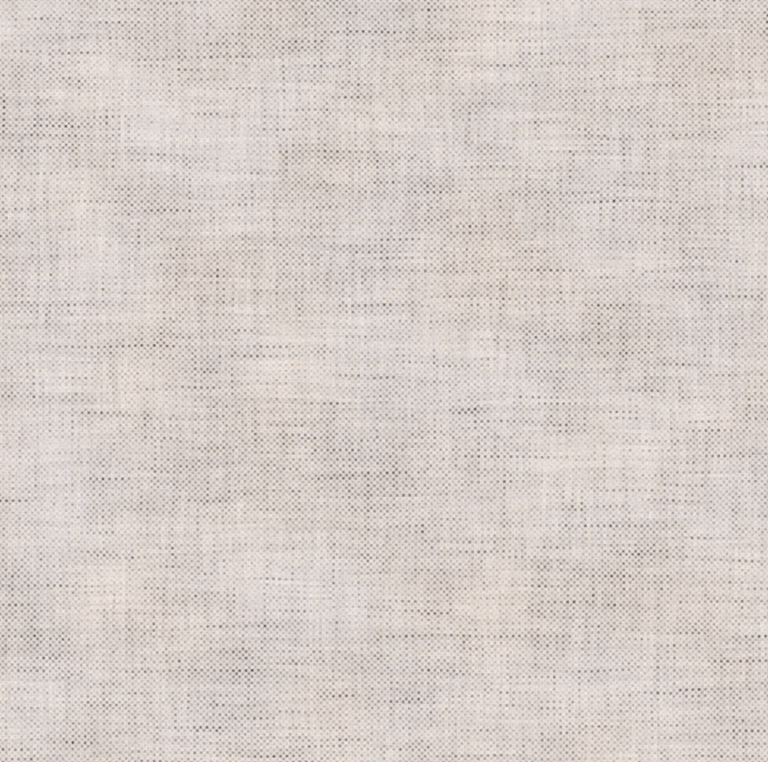
This texture is drawn by a WebGL 1 fragment shader. Its source:

```glsl
precision highp float;

uniform vec2 u_resolution;

const float PI = 3.14159265;
const float THREADS = 242.0;
const vec3 LINEN = vec3(0.897, 0.860, 0.839);
const vec3 WARM_SHIFT = vec3(0.012, 0.002, -0.014);

float hash(vec2 p) {
  vec3 q = fract(vec3(p.xyx) * 0.1031);
  q += dot(q, q.yzx + 33.33);
  return fract((q.x + q.y) * q.z);
}

vec2 gradient(vec2 corner) {
  float angle = 2.0 * PI * hash(corner);
  return vec2(cos(angle), sin(angle));
}

// Gradient noise, roughly -0.7 to 0.7
float noise(vec2 p) {
  vec2 i = floor(p);
  vec2 f = p - i;
  vec2 s = f * f * f * (f * (f * 6.0 - 15.0) + 10.0);
  vec2 e = vec2(1.0, 0.0);
  float a = dot(gradient(i), f);
  float b = dot(gradient(i + e), f - e);
  float c = dot(gradient(i + e.yx), f - e.yx);
  float d = dot(gradient(i + 1.0), f - 1.0);
  return mix(mix(a, b, s.x), mix(c, d, s.x), s.y);
}

float fbm(vec2 p) {
  float sum = 0.0;
  float amplitude = 1.0;
  for (int i = 0; i < 3; i++) {
    sum += amplitude * noise(p);
    p = p * 2.3 + 17.0;
    amplitude *= 0.6;
  }
  return sum;
}

// Uneven thickness along one thread
float streak(float along, float thread, float span, float seed) {
  float offset = 90.0 * hash(vec2(thread, seed));
  return noise(vec2(along / span + offset, thread * 1.37 + seed));
}

// Raised crossings are +1, gaps between threads are -1
float plainWeave(vec2 p) {
  return cos(PI * p.x) * cos(PI * p.y);
}

// Centre of the gap nearest to p, on the diagonal lattice
vec2 gapCentre(vec2 p) {
  vec2 cell = floor(0.5 * vec2(p.x + p.y, p.x - p.y)) + 0.5;
  return vec2(cell.x + cell.y, cell.x - cell.y);
}

// Darkness of one gap, driven by its two threads and the cloudy shade
float gapDepth(vec2 gap, float cloud) {
  float weft = streak(gap.x, gap.y, 24.0, 3.7);
  float warp = streak(gap.y, gap.x, 17.0, 51.3);
  float depth = 0.165 * (0.6 + 0.75 * hash(gap + 400.0));
  depth *= max(0.3, 1.0 + 0.9 * weft + 0.7 * warp + 0.7 * cloud);
  depth += 0.15 * smoothstep(0.22, 0.55, weft);
  depth += 0.09 * smoothstep(0.25, 0.55, warp);
  depth += 0.15 * smoothstep(0.985, 1.0, hash(gap + 731.0));
  return depth;
}

// Gentle light and dark variation of the yarn itself
float yarnTone(vec2 p) {
  vec2 thread = floor(p + 0.5);
  float weft = streak(p.x, thread.y, 30.0, 8.1);
  float warp = streak(p.y, thread.x, 22.0, 27.9);
  return 0.045 * weft + 0.04 * warp;
}

void main() {
  vec2 uv = gl_FragCoord.xy / u_resolution.y;

  // Slightly wavering thread grid
  vec2 waver = vec2(noise(uv * 11.0), noise(uv * 13.0 + 40.0));
  vec2 p = uv * THREADS + 0.7 * waver;

  float cloud = fbm(uv * vec2(5.0, 6.5) + 7.0);
  float gapMask = 0.5 - 0.5 * plainWeave(p);
  gapMask *= gapMask;

  // Yarn, gaps and fibre grain
  float tone = yarnTone(p) - 0.018 * cloud;
  tone -= gapMask * gapDepth(gapCentre(p), cloud);
  tone += 0.055 * noise(uv * 310.0 + 5.0);

  float warmth = noise(uv * 7.0 + 60.0) + noise(uv * 85.0 + 20.0);
  vec3 color = LINEN + tone + WARM_SHIFT * warmth;
  gl_FragColor = vec4(clamp(color, 0.0, 1.0), 1.0);
}
```
